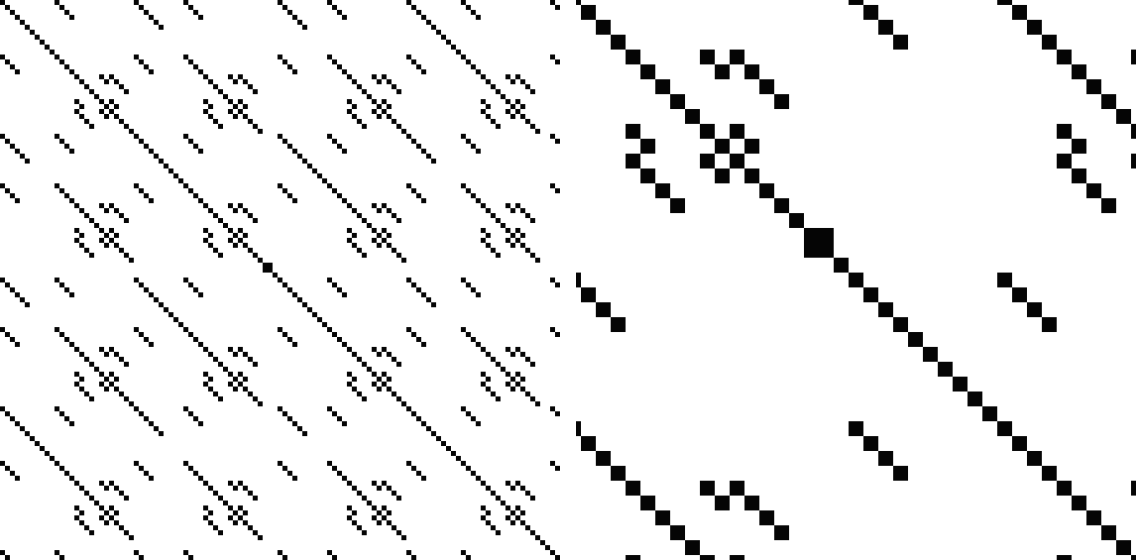
Left, the full canvas; right, a detail of the centre.
Write a WebGL 1 fragment shader that draws this pattern.

```glsl
precision highp float;
// Self-similarity dot plot of a four-verse sequence: a cell is inked where its row and column tokens agree.

uniform vec2 u_resolution;

const float CELLS = 113.0;           // tokens in the sequence, cells per side
const vec3 PAPER = vec3(1.0);
const vec3 INK = vec3(0.02);

// Token position at which each section starts
const float VERSE_2 = 27.0;
const float BRIDGE = 53.0;
const float VERSE_3 = 56.0;
const float VERSE_4 = 82.0;
const float CODA = 109.0;
const float REPRISE = 111.0;

// Length of a verse's opening line, and how much of it all verses share
const float LONG_OPENING = 11.0;
const float SHORT_OPENING = 10.0;
const float SHARED_OPENING = 6.0;

// First token id of each private vocabulary
const float LONG_TAIL_ID = 20.0;
const float SHORT_TAIL_ID = 40.0;
const float BRIDGE_ID = 60.0;
const float CODA_ID = 70.0;

// Refrain: the four opening tokens, then a b c d, x, a b, a b c d, y (a = 10)
float refrainToken(float k) {
  if (k < 4.0) return k;
  if (k < 9.0) return k + 6.0;
  if (k < 11.0) return k + 1.0;
  if (k < 15.0) return k - 1.0;
  return k;
}

// Verse: shared opening, a tail of its own kind, then the refrain
float verseToken(float k, float openingLength, float tailId) {
  if (k < SHARED_OPENING) return k;
  if (k < openingLength) return tailId + k;
  return refrainToken(k - openingLength);
}

float tokenAt(float i) {
  if (i < VERSE_2) return verseToken(i, LONG_OPENING, LONG_TAIL_ID);
  if (i < BRIDGE) return verseToken(i - VERSE_2, SHORT_OPENING, SHORT_TAIL_ID);
  if (i < VERSE_3) return BRIDGE_ID + step(BRIDGE + 2.0, i);  // one doubled token, one single
  if (i < VERSE_4) return verseToken(i - VERSE_3, SHORT_OPENING, SHORT_TAIL_ID);
  if (i < CODA) return verseToken(i - VERSE_4, LONG_OPENING, LONG_TAIL_ID);
  if (i < REPRISE) return CODA_ID + i - CODA;
  return i - REPRISE;
}

float sameToken(float a, float b) {
  return 1.0 - step(0.5, abs(a - b));
}

void main() {
  // Cell coordinates, row zero at the top
  vec2 uv = gl_FragCoord.xy / u_resolution;
  vec2 p = vec2(uv.x, 1.0 - uv.y) * CELLS;

  // The pixel's footprint and the share of it lying in the far cell of each axis
  vec2 footprint = CELLS / u_resolution;
  vec2 nearCell = floor(p - 0.5 * footprint);
  vec2 farEdge = p + 0.5 * footprint;
  vec2 farCell = floor(farEdge);
  vec2 farShare = clamp((farEdge - farCell) / footprint, 0.0, 1.0);

  float nearColumn = tokenAt(nearCell.x);
  float farColumn = tokenAt(farCell.x);
  float nearRow = tokenAt(nearCell.y);
  float farRow = tokenAt(farCell.y);

  // Area-weighted blend of the covered cells
  float upper = mix(sameToken(nearColumn, nearRow), sameToken(farColumn, nearRow), farShare.x);
  float lower = mix(sameToken(nearColumn, farRow), sameToken(farColumn, farRow), farShare.x);
  float coverage = mix(upper, lower, farShare.y);

  gl_FragColor = vec4(mix(PAPER, INK, coverage), 1.0);
}
```
